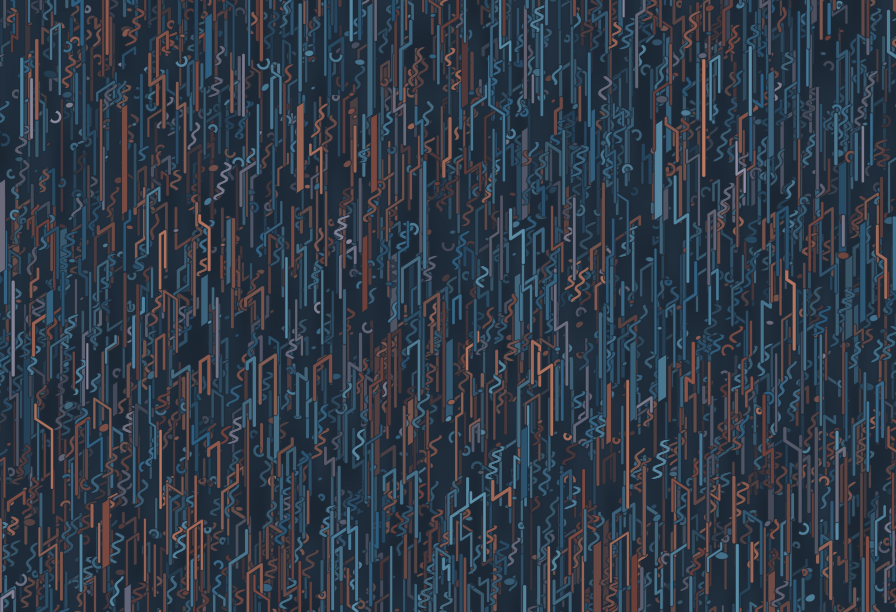
This pattern is drawn by a WebGL 1 fragment shader. Its source:

```glsl
precision highp float;
uniform vec2 u_resolution;

#define NAVY vec3(0.115, 0.163, 0.215)
#define BLUE vec3(0.17, 0.37, 0.51)
#define SKY vec3(0.39, 0.60, 0.70)
#define RUST vec3(0.46, 0.25, 0.22)
#define ORANGE vec3(0.76, 0.49, 0.39)
#define LILAC vec3(0.56, 0.55, 0.63)
#define LINE_HALF 0.0024
#define HALO 0.0030
#define TRACE_CELL vec2(0.033, 0.125)
#define MOTIF_CELL vec2(0.036, 0.046)
#define SLANT 0.66

vec4 hash4(vec2 p) {
  vec4 q = fract(p.xyxy * vec4(0.1031, 0.1030, 0.0973, 0.1099));
  q += dot(q, q.wzxy + 33.33);
  return fract((q.xxyz + q.yzzw) * q.zywx);
}

float noise(vec2 p) {
  vec2 i = floor(p), f = fract(p);
  f *= f * (3.0 - 2.0 * f);
  float low = mix(hash4(i).x, hash4(i + vec2(1.0, 0.0)).x, f.x);
  float high = mix(hash4(i + vec2(0.0, 1.0)).x, hash4(i + 1.0).x, f.x);
  return mix(low, high, f.y);
}

float segment(vec2 p, vec2 a, vec2 b) {
  vec2 d = b - a;
  float t = clamp(dot(p - a, d) / max(dot(d, d), 1e-7), 0.0, 1.0);
  return length(p - a - d * t);
}

// Ink varies by element, with warm and cool regions
vec3 ink(float pick, vec2 place) {
  float warm = smoothstep(0.25, 0.8, noise(place * 7.0));
  if (pick < mix(0.12, 0.62, warm)) return mix(RUST, ORANGE, fract(pick * 37.0));
  float cool = fract(pick * 13.0);
  if (cool < 0.2) return LILAC * mix(0.65, 1.1, cool * 5.0);
  return mix(BLUE, SKY, fract(cool * 7.0));
}

// Paints a shape over a dark gap that separates it from those below
vec3 paint(vec3 base, float d, vec3 tint) {
  float soft = max(0.7 / u_resolution.y, 0.0011);
  base = mix(base, NAVY, 0.85 * (1.0 - smoothstep(0.0, HALO, d)));
  return mix(base, tint, 1.0 - smoothstep(-soft, soft, d));
}

// Vertical lines, slanted elbows, hooks and narrow bars
vec3 traces(vec3 col, vec2 p, float seed, float strength) {
  vec2 home = floor(p / TRACE_CELL);
  for (int j = -1; j <= 1; j++) {
    for (int i = -1; i <= 1; i++) {
      vec2 id = home + vec2(float(i), float(j));
      vec4 a = hash4(id + seed);
      vec4 b = hash4(id + seed + 71.3);
      vec2 start = (id + a.xy) * TRACE_CELL;
      vec2 q = p - start;
      float down = TRACE_CELL.y * mix(0.15, 0.95, a.z);
      float up = TRACE_CELL.y * mix(0.08, 0.8, b.x * b.x);
      float thick = LINE_HALF * mix(0.7, 1.15, b.w);
      float d;
      if (a.w < 0.4) {
        float bar = step(a.w, 0.07);
        q.y -= SLANT * q.x * bar;
        thick += bar * LINE_HALF * mix(0.4, 1.6, b.y);
        vec2 box = abs(q - vec2(0.0, 0.5 * (up - down))) - vec2(0.0, 0.5 * (up + down));
        d = mix(length(max(box, 0.0)), max(box.x, box.y), bar) - thick;
      } else {
        float run = TRACE_CELL.x * mix(0.25, 0.85, b.y) * (b.z < 0.5 ? 1.0 : -1.0);
        vec2 elbow = vec2(run, SLANT * run * (fract(b.z * 9.0) < 0.8 ? 1.0 : -1.0));
        vec2 tip = elbow + vec2(0.0, a.w < 0.77 ? up : -up);
        d = segment(q, vec2(0.0, -down), vec2(0.0));
        d = min(d, min(segment(q, vec2(0.0), elbow), segment(q, elbow, tip))) - thick;
      }
      float fade = strength * mix(0.5, 1.0, fract(b.w * 11.0));
      col = paint(col, d, mix(NAVY, ink(fract(b.x * 17.0 + a.z), start), fade));
    }
  }
  return col;
}

// Small squiggles, arcs and tilted blobs
vec3 motifs(vec3 col, vec2 p, float seed, float strength) {
  vec2 home = floor(p / MOTIF_CELL);
  for (int j = -1; j <= 1; j++) {
    for (int i = -1; i <= 1; i++) {
      vec2 id = home + vec2(float(i), float(j));
      vec4 a = hash4(id + seed);
      vec4 b = hash4(id + seed + 39.7);
      vec2 center = (id + a.xy) * MOTIF_CELL;
      vec2 q = p - center;
      float d = 1.0;
      if (a.z < 0.42) {
        float k = mix(220.0, 360.0, b.x);
        float amp = mix(0.003, 0.007, b.y);
        float phase = q.y * k + b.z * 6.28;
        float wave = abs(q.x - 0.3 * q.y - amp * sin(phase));
        wave /= sqrt(1.0 + pow(amp * k * cos(phase), 2.0));
        float over = max(abs(q.y) - MOTIF_CELL.y * mix(0.2, 0.65, b.w), 0.0);
        d = length(vec2(wave, over)) - LINE_HALF * 0.9;
      } else if (a.z < 0.58) {
        float angle = 6.28 * b.z;
        float ring = abs(length(q) - mix(0.004, 0.009, b.x));
        float cut = dot(q, vec2(cos(angle), sin(angle))) - 0.003;
        d = max(ring - LINE_HALF * 0.85, cut);
      } else if (a.z < 0.80) {
        vec2 tilted = vec2(q.x + q.y, q.y - q.x * mix(0.2, 1.0, b.z)) * 0.75;
        tilted.y += 30.0 * (b.y - 0.5) * tilted.x * tilted.x;
        d = (length(tilted * vec2(1.0, 1.7)) - mix(0.003, 0.009, b.x * b.x)) * 0.7;
      }
      float fade = strength * mix(0.5, 1.0, a.w);
      col = paint(col, d, mix(NAVY, ink(fract(b.w * 19.0 + a.w), center), fade));
    }
  }
  return col;
}

void main() {
  vec2 p = gl_FragCoord.xy / u_resolution.y + 3.0;
  vec3 col = NAVY * mix(0.9, 1.15, noise(p * vec2(40.0, 12.0)));
  // Dim layers first, bright ones on top
  col = traces(col, p, 11.0, 0.5);
  col = motifs(col, p, 23.0, 0.6);
  col = traces(col, p + 0.017, 137.0, 0.7);
  col = motifs(col, p + 0.021, 251.0, 0.9);
  col = traces(col, p + 0.009, 379.0, 1.0);
  gl_FragColor = vec4(col, 1.0);
}
```
